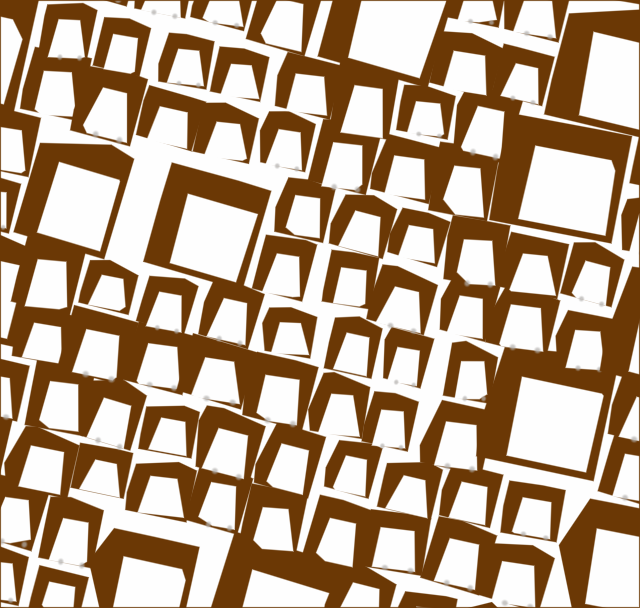
Write a WebGL 1 fragment shader that draws this pattern.

```glsl
precision highp float;
// Irregular paving of tilted stones: each is a brown faceted block with a
// white face set towards its lower right. Shifted rows of cells hold either
// one large stone or four small ones, painted in order over a white ground.

uniform vec2 u_resolution;

const vec3 WHITE = vec3(0.995);
const vec3 BROWN = vec3(0.42, 0.22, 0.02);
const vec3 GREY = vec3(0.70, 0.69, 0.68);
const float CELL = 0.19;         // cell size, in canvas widths
const float TILT = 0.23;         // clockwise tilt of the paving
const float LARGE_SHARE = 0.42;  // share of cells with one large stone
const float SOFTNESS = 0.0014;   // half width of the soft edges
const float BORDER = 0.0014;     // thin line around the canvas
const float REACH = 1.75;        // farthest extent of a stone, in radii

float hash(vec2 id) {
  return fract(sin(dot(id, vec2(127.1, 311.7))) * 43758.5);
}

// Four independent random values from 0 to 1.
vec4 hash4(vec2 id, float salt) {
  float phase = dot(id, vec2(127.1, 311.7)) + salt * 74.7;
  return fract(sin(phase + vec4(0.0, 17.3, 41.9, 88.1)) * 43758.5);
}

vec2 rotate(vec2 v, float angle) {
  float c = cos(angle), s = sin(angle);
  return vec2(c * v.x - s * v.y, s * v.x + c * v.y);
}

// Block with straight right and lower sides, peaked upper and left sides.
float blockDistance(vec2 q, vec4 rnd, float large) {
  vec2 slope = rnd.xy * rnd.xy * mix(0.3, 0.62, large);
  vec2 peak = rnd.zw - 0.5;
  float top = q.y + slope.x * abs(q.x - peak.x) - 0.98 - 0.3 * slope.x;
  float left = -q.x + slope.y * abs(q.y - peak.y) - 0.96 - 0.4 * slope.y;
  return max(max(q.x - 0.88, -q.y - 0.88), max(top, left));
}

// Tapered quadrilateral, with one corner sometimes cut off.
float faceDistance(vec2 e, vec4 rnd, float large) {
  float taper = mix(0.08 + 0.2 * rnd.x, 0.12 * rnd.x - 0.06, large);
  float width = mix(0.54, 0.63, large);
  float d = max(abs(e.x) + taper * e.y - width, abs(e.y) - 0.64);
  float cutAngle = mix(1.8 * rnd.y - 2.47, rnd.y + 0.3, large);
  float cut = mix(0.60, 0.64, large) + 0.42 * rnd.z;
  return max(d, dot(e, vec2(cos(cutAngle), sin(cutAngle))) - cut);
}

float coverage(float d) {
  float soft = max(SOFTNESS, 0.7 / u_resolution.x);
  return 1.0 - smoothstep(-soft, soft, d);
}

// Paints one stone; radius is half its cell, large is 1 or 0.
vec3 paintStone(vec3 color, vec2 p, vec2 id, float radius, float large) {
  vec4 place = hash4(id, 1.0);
  vec4 detail = hash4(id, 2.0);
  float size = radius * mix(0.84, 1.18, place.z);
  float aspect = 0.92 + 0.16 * place.w;
  vec2 q = p - (place.xy * 2.0 - 1.0) * radius * 0.17;
  q = rotate(q, 0.14 * detail.x - 0.07) / size * vec2(aspect, 1.0 / aspect);

  vec2 offset = mix(vec2(0.04, -0.17 - 0.09 * detail.y), vec2(0.12, -0.13), large);
  vec2 e = rotate(q - offset, -0.16 * (1.0 - large) * detail.z);
  float block = blockDistance(q, hash4(id, 3.0), large) * size;
  float face = faceDistance(e, hash4(id, 4.0), large) * size;
  color = mix(color, BROWN, coverage(block));
  color = mix(color, WHITE, coverage(face));

  // Grey specks where the face of a small stone meets its lower rim.
  vec2 speck = vec2(abs(e.x - 0.12) - 0.36, e.y + 0.62);
  float speckle = 1.0 - smoothstep(0.03, 0.13, length(speck));
  return mix(color, GREY, 0.7 * speckle * (1.0 - large) * step(0.4, detail.w));
}

void main() {
  vec2 canvas = gl_FragCoord.xy / u_resolution.x;
  vec2 grid = rotate(canvas, TILT) / CELL;
  vec3 color = WHITE;

  // The four nearest cells, row by row, with up to four stones in each.
  for (int n = 0; n < 16; n++) {
    float cellIndex = floor((float(n) + 0.5) / 4.0);
    float part = float(n) - 4.0 * cellIndex;
    float rowStep = floor((cellIndex + 0.5) / 2.0);
    float row = floor(grid.y - 0.5) + rowStep;
    float shift = hash(vec2(row, 5.3));
    float column = floor(grid.x - shift - 0.5) + cellIndex - 2.0 * rowStep;
    vec2 cell = vec2(column, row);
    float large = step(hash(cell + 0.71), LARGE_SHARE);

    float upper = floor((part + 0.5) / 2.0);
    vec2 quarter = vec2(part - 2.0 * upper, upper);
    vec2 center = mix(0.25 + 0.5 * quarter, vec2(0.5), large);
    vec2 p = (grid - cell - vec2(shift, 0.0) - center) * CELL;
    float radius = CELL * mix(0.25, 0.5, large);
    bool present = large < 0.5 || part < 0.5;
    if (present && dot(p, p) < REACH * REACH * radius * radius * 1.3) {
      color = paintStone(color, p, cell * 2.0 + quarter + 0.37, radius, large);
    }
  }

  vec2 rim = min(canvas, u_resolution / u_resolution.x - canvas);
  color = mix(color, BROWN, coverage(min(rim.x, rim.y) - BORDER));
  gl_FragColor = vec4(color, 1.0);
}
```
